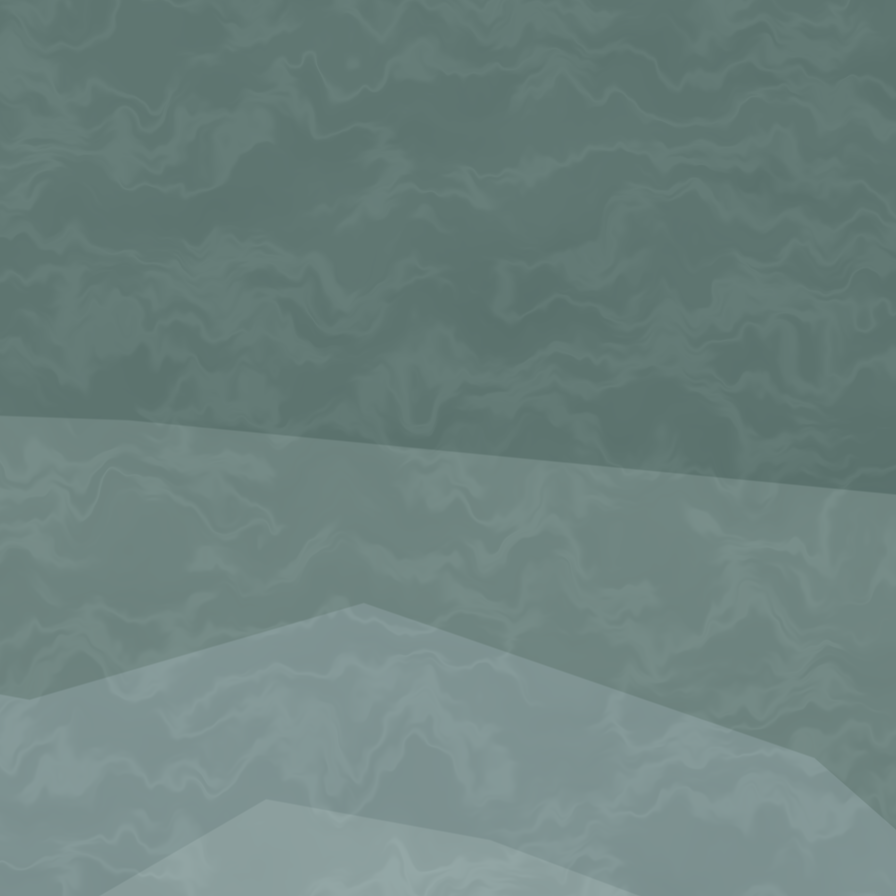
Reproduce this background procedurally as a Shadertoy shader.

```glsl
// Misty hills: three pale angular ridges layered under a grey-green sky,
// covered by a faint rippled paper grain. Ridges are minima and maxima of
// straight lines; the grain is warped, horizontally stretched value noise.

#define SKY_COLOR   vec3(0.378, 0.468, 0.449)
#define FAR_COLOR   vec3(0.444, 0.529, 0.513)
#define MID_COLOR   vec3(0.503, 0.583, 0.580)
#define NEAR_COLOR  vec3(0.553, 0.629, 0.625)
#define GRAIN_SCALE vec2(8.0, 19.0)
#define WARP_AMOUNT 0.85
#define CREASE_GAIN 0.030
#define SHADE_GAIN  0.034
#define EDGE_WIDTH  0.0015

float hash(vec2 p) {
    vec3 q = fract(vec3(p.xyx) * 0.1031);
    q += dot(q, q.yzx + 33.33);
    return fract((q.x + q.y) * q.z);
}

float valueNoise(vec2 p) {
    vec2 cell = floor(p);
    vec2 f = fract(p);
    f = f * f * (3.0 - 2.0 * f);
    float low = mix(hash(cell), hash(cell + vec2(1.0, 0.0)), f.x);
    float high = mix(hash(cell + vec2(0.0, 1.0)), hash(cell + 1.0), f.x);
    return mix(low, high, f.y);
}

float fbm(vec2 p) {
    float sum = 0.0;
    float gain = 0.5;
    for (int i = 0; i < 4; i++) {
        sum += gain * valueNoise(p);
        p = p * 2.03 + vec2(17.3, 9.1);
        gain *= 0.5;
    }
    return sum / 0.9375;
}

// Height at x of the straight line through a and b
float lineAt(float x, vec2 a, vec2 b) {
    return mix(a.y, b.y, (x - a.x) / (b.x - a.x));
}

float farRidge(float x) {
    vec2 bend = vec2(0.143, 0.531);
    return min(lineAt(x, vec2(0.0, 0.536), bend),
               lineAt(x, bend, vec2(1.0, 0.448)));
}

float midRidge(float x) {
    vec2 dip = vec2(0.033, 0.219);
    vec2 peak = vec2(0.406, 0.327);
    vec2 shoulder = vec2(0.909, 0.154);
    float hill = min(lineAt(x, dip, peak), lineAt(x, peak, shoulder));
    hill = min(hill, lineAt(x, shoulder, vec2(1.0, 0.074)));
    return max(hill, lineAt(x, vec2(0.0, 0.225), dip));
}

float nearRidge(float x) {
    vec2 peak = vec2(0.297, 0.108);
    vec2 shoulder = vec2(0.547, 0.0625);
    float hill = min(lineAt(x, vec2(0.111, 0.0), peak), lineAt(x, peak, shoulder));
    return min(hill, lineAt(x, shoulder, vec2(0.714, 0.0)));
}

// Coverage below a ridge, with a soft edge
float below(float y, float ridge) {
    return 1.0 - smoothstep(-EDGE_WIDTH, EDGE_WIDTH, y - ridge);
}

// Thin bright creases over soft shading, centred near zero
float paperGrain(vec2 uv) {
    vec2 p = uv * GRAIN_SCALE;
    p.y += WARP_AMOUNT * (fbm(uv * vec2(13.0, 9.0) + 41.0) - 0.5) * 3.0;
    float n = fbm(p);
    float crease = exp(-pow((n - 0.5) * 15.0, 2.0));
    float shade = fbm(p * vec2(0.6, 0.8) + 73.0) - 0.5;
    return CREASE_GAIN * (crease - 0.35) + SHADE_GAIN * shade;
}

void mainImage(out vec4 fragColor, in vec2 fragCoord) {
    vec2 uv = fragCoord / iResolution.xy;

    // Sky darkens slightly toward the lower right
    vec3 color = SKY_COLOR + 0.022 * (uv.y - 0.75) - 0.012 * (uv.x - 0.5);

    // Each ridge is brightest along its crest
    float farTop = farRidge(uv.x);
    float midTop = midRidge(uv.x);
    float nearTop = nearRidge(uv.x);
    color = mix(color, FAR_COLOR + 0.04 * (uv.y - farTop + 0.11), below(uv.y, farTop));
    color = mix(color, MID_COLOR + 0.04 * (uv.y - midTop + 0.09), below(uv.y, midTop));
    color = mix(color, NEAR_COLOR, below(uv.y, nearTop));

    color += paperGrain(uv);
    fragColor = vec4(clamp(color, 0.0, 1.0), 1.0);
}
```
